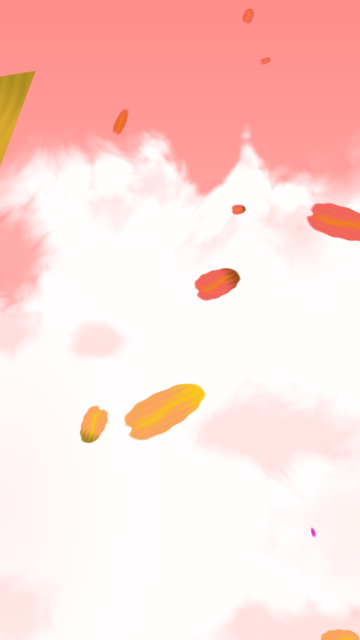
Write a WebGL 1 fragment shader that draws this background.

```glsl
precision highp float;
// Drifting flower petals over bright billowing clouds in a coral sky.
uniform vec2 u_resolution;

// Canvas space: x runs 0..1, y runs 0..ASPECT from the bottom.
const float ASPECT = 1.7778;
const float PUFF_SCALE = 5.5;
const float EDGE_ROUGHNESS = 0.22;
const float POCKET_ROUGHNESS = 1.5;
const vec3 SKY_TOP = vec3(1.0, 0.56, 0.55);
const vec3 SKY_LOW = vec3(1.0, 0.62, 0.61);
const vec3 CLOUD = vec3(1.0, 0.995, 0.993);
const vec3 CORAL = vec3(0.95, 0.40, 0.36);
const vec3 RUST = vec3(0.94, 0.40, 0.24);
const vec3 BROWN = vec3(0.62, 0.30, 0.10);
const vec3 APRICOT = vec3(0.98, 0.65, 0.36);
const vec3 YELLOW = vec3(0.98, 0.78, 0.10);
const vec3 OLIVE = vec3(0.62, 0.52, 0.12);
const vec3 GOLD = vec3(0.86, 0.66, 0.18);
const vec3 MAGENTA = vec3(0.90, 0.18, 0.82);
const vec3 VEIN_SHIFT = vec3(0.0, 0.10, -0.20);

float bell(float t) { return exp(-t * t); }

float cover(float d) {
  float px = 1.0 / u_resolution.x;
  return 1.0 - smoothstep(-px, px, d);
}

vec2 hash2(vec2 c) {
  vec2 k = vec2(dot(c, vec2(127.1, 311.7)), dot(c, vec2(269.5, 183.3)));
  return fract(sin(k) * 43758.5);
}

// Cellular noise with softened creases, high at the cell centres.
float cellular(vec2 p) {
  vec2 cell = floor(p), f = fract(p);
  float sum = 0.0;
  for (int j = -1; j <= 1; j++)
    for (int i = -1; i <= 1; i++) {
      vec2 o = vec2(float(i), float(j));
      vec2 r = o + hash2(cell + o) - f;
      sum += exp(-10.0 * dot(r, r));
    }
  return 0.18 + 0.1 * log(sum + 0.00001);
}

// Layered puffs, bent by sines.
float billow(vec2 p) {
  float sum = 0.0, amp = 0.6;
  for (int i = 0; i < 4; i++) {
    p += 0.18 * sin(p.yx * 2.3 + vec2(0.7, 2.1));
    sum += amp * cellular(p);
    p = mat2(1.6, 1.2, -1.2, 1.6) * p + 3.7;
    amp *= 0.55;
  }
  return sum;
}

float cloudTop(float x) {
  float bank = 0.10 * smoothstep(0.0, 0.1, x) * (1.0 - smoothstep(0.4, 0.6, x));
  float tower = 0.13 * bell((x - 0.685) / 0.035);
  return 1.275 + bank + tower + 0.06 * smoothstep(0.75, 0.95, x);
}

// Rough-edged opening in the clouds.
float pocket(vec2 p, vec2 center, vec2 radius, float puff) {
  float d = length((p - center) / radius) + POCKET_ROUGHNESS * puff;
  return 1.0 - smoothstep(0.45, 1.25, d);
}

vec3 skyAndClouds(vec2 p) {
  float puff = billow(p * PUFF_SCALE);
  float depth = cloudTop(p.x) - p.y + EDGE_ROUGHNESS * puff;
  float haze = 0.025 + 0.07 * (bell((p.x - 0.08) / 0.22) + bell((p.x - 1.0) / 0.15));
  // Pink showing through: deep on the left, pale further down.
  float pink = 0.85 * pocket(p, vec2(0.02, 1.08), vec2(0.13, 0.16), puff);
  pink += 0.28 * pocket(p, vec2(0.29, 0.83), vec2(0.09, 0.05), puff);
  pink += 0.30 * pocket(p, vec2(0.02, 0.86), vec2(0.09, 0.09), puff);
  pink += 0.27 * pocket(p, vec2(0.80, 0.58), vec2(0.24, 0.11), puff);
  pink += 0.12 * pocket(p, vec2(1.0, 0.30), vec2(0.18, 0.20), puff);
  pink += 0.30 * pocket(p, vec2(0.86, 0.01), vec2(0.28, 0.09), puff);
  pink += 0.20 * pocket(p, vec2(0.0, 0.08), vec2(0.14, 0.12), puff);
  pink += 0.10 * bell(p.x / 0.22) * bell((p.y - 0.38) / 0.35);
  pink += 0.25 * bell((depth - 0.08) / 0.1) * (1.0 - smoothstep(-0.16, 0.06, puff));
  vec3 sky = mix(SKY_LOW, SKY_TOP, smoothstep(1.25, ASPECT, p.y));
  vec3 cloud = mix(CLOUD, SKY_LOW, min(pink, 1.0));
  return mix(sky, cloud, smoothstep(-haze, haze * 1.5, depth));
}

// Petal with a notched base and a tinted tip along its local +x axis.
void petal(inout vec3 color, vec2 p, vec2 center, vec2 size, float angle, vec3 body, vec3 tip) {
  float c = cos(angle), s = sin(angle);
  vec2 q = mat2(c, -s, s, c) * (p - center) / size;
  vec2 a = pow(abs(vec2(q.x, q.y / (1.2 - 0.18 * clamp(q.x, -2.0, 2.0)) * 1.2)) + 0.0001, vec2(2.4));
  float d = pow(a.x + a.y, 1.0 / 2.4) - 1.0 + 0.025 * sin(q.x * 13.0 + q.y * 5.0);
  d += 0.16 * bell(q.y * 6.0) * (1.0 - smoothstep(-1.0, -0.7, q.x));
  float fibre = 0.08 * sin(q.y * 17.0 + 2.0 * sin(q.x * 2.5));
  float streak = bell(q.y * 4.0 - 0.5 * sin(q.x * 4.0)) * (1.0 - smoothstep(0.5, 0.95, abs(q.x)));
  vec3 paint = body + VEIN_SHIFT * (streak + fibre * 2.0);
  paint = mix(paint, tip, smoothstep(0.25, 0.95, q.x + fibre));
  color = mix(color, paint, cover(d * size.y));
}

void leaf(inout vec3 color, vec2 p) {
  float side = p.x - 0.372 * (p.y - 1.315);
  float grain = 0.12 * sin(side * 180.0 + 2.0 * sin(p.y * 20.0));
  float shade = 0.7 * smoothstep(1.4, 1.6, p.y + p.x * 0.5) + grain;
  vec3 paint = mix(GOLD, OLIVE, clamp(shade, 0.0, 1.0));
  color = mix(color, paint, cover(max(p.y - 1.565 - 0.16 * p.x, 0.94 * side)));
}

void main() {
  vec2 p = gl_FragCoord.xy / u_resolution * vec2(1.0, ASPECT);
  vec3 color = skyAndClouds(p);
  leaf(color, p);
  petal(color, p, vec2(0.69, 1.734), vec2(0.021, 0.014), 1.2, CORAL, RUST);
  petal(color, p, vec2(0.738, 1.609), vec2(0.014, 0.008), 0.35, CORAL, RUST);
  petal(color, p, vec2(0.336, 1.44), vec2(0.037, 0.014), 1.15, RUST, RUST);
  petal(color, p, vec2(0.663, 1.196), vec2(0.019, 0.013), 0.1, CORAL, BROWN);
  petal(color, p, vec2(0.957, 1.157), vec2(0.104, 0.043), -0.28, CORAL, CORAL);
  petal(color, p, vec2(0.604, 0.991), vec2(0.064, 0.037), 0.38, CORAL, BROWN);
  petal(color, p, vec2(0.458, 0.639), vec2(0.12, 0.052), 0.5, APRICOT, YELLOW);
  petal(color, p, vec2(0.259, 0.597), vec2(0.053, 0.032), 4.3, APRICOT, OLIVE);
  petal(color, p, vec2(0.87, 0.299), vec2(0.012, 0.005), 1.9, MAGENTA, MAGENTA);
  petal(color, p, vec2(0.945, -0.005), vec2(0.055, 0.034), 0.1, APRICOT, APRICOT);
  gl_FragColor = vec4(color, 1.0);
}
```
